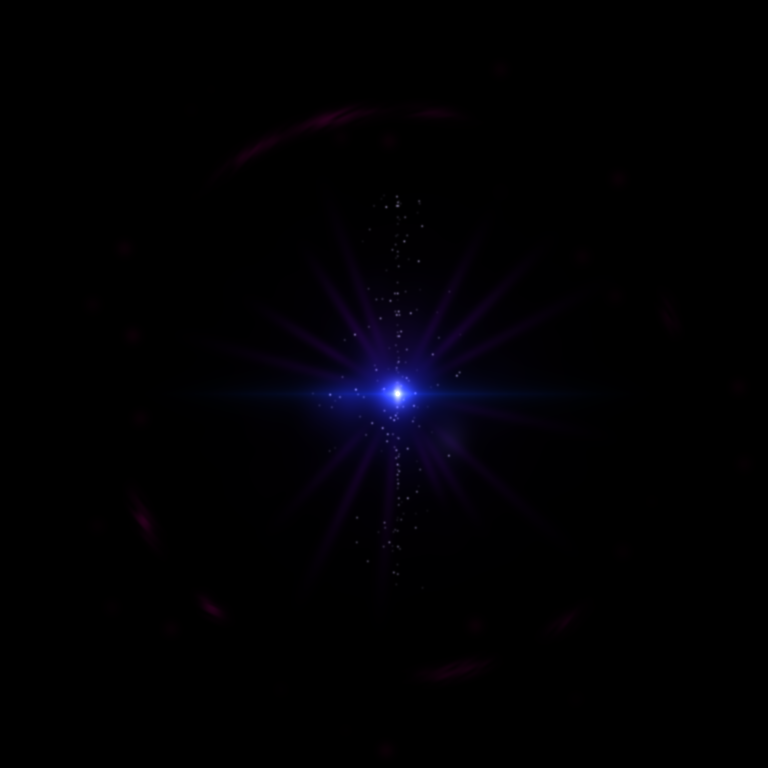
Reproduce this background procedurally as a three.js fragment shader.

```glsl
#define CENTER vec2(0.518, 0.487)
#define RING_RADIUS 0.369
#define GLOW_FALLOFF 0.034
#define SPARK_COUNT 190
#define SPARK_SIZE 0.0018
#define EMBER_COUNT 26
#define BLUE vec3(0.10, 0.12, 0.78)
#define VIOLET vec3(0.085, 0.004, 0.15)
#define MAGENTA vec3(0.18, 0.0, 0.13)
#define FLARE_BLUE vec3(0.02, 0.13, 0.46)
#define SPARK_COLOR vec3(0.33, 0.31, 0.40)

varying vec2 vUv;

// Each ray: angle in degrees, length, strength
const vec3 RAYS[14] = vec3[14](
  vec3(28.4, 0.34, 0.55), vec3(45.4, 0.31, 0.8), vec3(62.8, 0.29, 0.7),
  vec3(109.6, 0.32, 0.55), vec3(122.8, 0.25, 0.9), vec3(148.0, 0.25, 0.85),
  vec3(165.0, 0.32, 0.5), vec3(227.0, 0.27, 0.5), vec3(244.6, 0.33, 0.7),
  vec3(265.3, 0.33, 0.55), vec3(293.0, 0.18, 0.75), vec3(302.0, 0.23, 0.6),
  vec3(318.0, 0.34, 0.45), vec3(348.5, 0.31, 0.4)
);

// Each ring fragment: angle in degrees, half length, strength
const vec3 ARCS[8] = vec3[8](
  vec3(16.2, 0.022, 0.35), vec3(83.0, 0.035, 0.4), vec3(102.0, 0.045, 0.9),
  vec3(120.0, 0.055, 0.5), vec3(206.5, 0.030, 0.8), vec3(229.0, 0.018, 0.7),
  vec3(281.6, 0.036, 0.8), vec3(306.5, 0.025, 0.4)
);

float hash(vec2 p) {
  return fract(sin(dot(p, vec2(127.1, 311.7))) * 43758.5);
}

float noise(vec2 p) {
  vec2 i = floor(p);
  vec2 f = fract(p);
  f = f * f * (3.0 - 2.0 * f);
  return mix(mix(hash(i), hash(i + vec2(1.0, 0.0)), f.x),
             mix(hash(i + vec2(0.0, 1.0)), hash(i + vec2(1.0)), f.x), f.y);
}

// Gaussian spot with separate radii
float spot(vec2 p, vec2 radius) {
  vec2 q = p / radius;
  return exp(-dot(q, q));
}

// Coordinates along and across a direction
vec2 alongAcross(vec2 p, float degrees) {
  float a = radians(degrees);
  vec2 dir = vec2(cos(a), sin(a));
  return vec2(dot(p, dir), dir.x * p.y - dir.y * p.x);
}

float rays(vec2 p) {
  float sum = 0.0;
  for (int i = 0; i < 14; i++) {
    vec2 q = alongAcross(p, RAYS[i].x);
    float across = q.y / (0.005 + 0.018 * max(q.x, 0.0));
    float fade = smoothstep(0.03, 0.11, q.x) * (1.0 - smoothstep(0.07, RAYS[i].y, q.x));
    sum += RAYS[i].z * fade * exp(-across * across);
  }
  return sum;
}

float ringArcs(vec2 p) {
  float radial = length(p) - RING_RADIUS;
  float sum = 0.0;
  for (int i = 0; i < 8; i++) {
    vec2 q = alongAcross(p, ARCS[i].x);
    float wisp = 0.2 + noise(vec2(q.y * 45.0, radial * 190.0 + q.y * 50.0) + float(i) * 7.0);
    sum += step(0.0, q.x) * ARCS[i].z * wisp * spot(vec2(q.y, radial), vec2(ARCS[i].y, 0.010));
  }
  return sum;
}

// Dim blotches around the ring
float embers(vec2 p) {
  float sum = 0.0;
  for (int i = 0; i < EMBER_COUNT; i++) {
    float id = float(i);
    float a = 6.2832 * (id + hash(vec2(id, 3.0))) / float(EMBER_COUNT);
    float r = mix(0.29, 0.47, hash(vec2(id, 5.0)));
    sum += hash(vec2(id, 8.0)) * spot(p - r * vec2(cos(a), sin(a)), vec2(0.010));
  }
  return sum;
}

// Fine dust, dense near the core and along the vertical axis
float sparks(vec2 p) {
  float sum = 0.0;
  for (int i = 0; i < SPARK_COUNT; i++) {
    float id = float(i);
    float side = 2.0 * hash(vec2(id, 1.0)) - 1.0;
    float rise = 2.0 * hash(vec2(id, 2.0)) - 1.0;
    vec2 pos = vec2(0.12 * side * side * side * (1.0 - 0.6 * abs(rise)),
                    0.26 * rise * sqrt(abs(rise)));
    float light = hash(vec2(id, 4.0));
    sum += (0.1 + 0.8 * light * light) * spot(p - pos, vec2(SPARK_SIZE));
  }
  return sum;
}

void main() {
  vec2 p = vUv - CENTER;
  float r = length(p);
  float cloud = mix(0.55, 1.25, noise(p * 28.0 + 4.0));

  // Core halo and surrounding haze
  vec3 color = BLUE * exp(-r / GLOW_FALLOFF) * mix(1.0, cloud, smoothstep(0.01, 0.06, r));
  color += vec3(0.025, 0.022, 0.14) * cloud * spot(p - vec2(-0.065, -0.005), vec2(0.045, 0.035));
  color += vec3(0.065, 0.015, 0.13) * cloud * spot(p - vec2(-0.008, 0.055), vec2(0.035, 0.06));
  color += vec3(0.04, 0.035, 0.075) * cloud * spot(p - vec2(0.068, -0.06), vec2(0.024));
  color += vec3(0.014, 0.0, 0.035) * cloud * spot(p, vec2(0.15));

  // Horizontal flare
  float reach = exp(-abs(p.x) / 0.11) * (1.0 - smoothstep(0.18, 0.36, abs(p.x)));
  color += FLARE_BLUE * reach * (0.75 * exp(-abs(p.y) / 0.007) + 0.22 * spot(vec2(0.0, p.y), vec2(1.0, 0.026)));

  // Rays, ring and dust
  color += VIOLET * rays(p) + MAGENTA * ringArcs(p);
  color += vec3(0.045, 0.0, 0.025) * embers(p) + SPARK_COLOR * sparks(p);

  // Hot centre
  color += vec3(0.14, 0.24, 0.30) * spot(p, vec2(0.017));
  color += vec3(0.5, 0.42, 0.2) * (spot(p, vec2(0.005, 0.011)) + 0.4 * spot(p, vec2(0.013, 0.004)));
  gl_FragColor = vec4(min(color, 1.0), 1.0);
}
```
